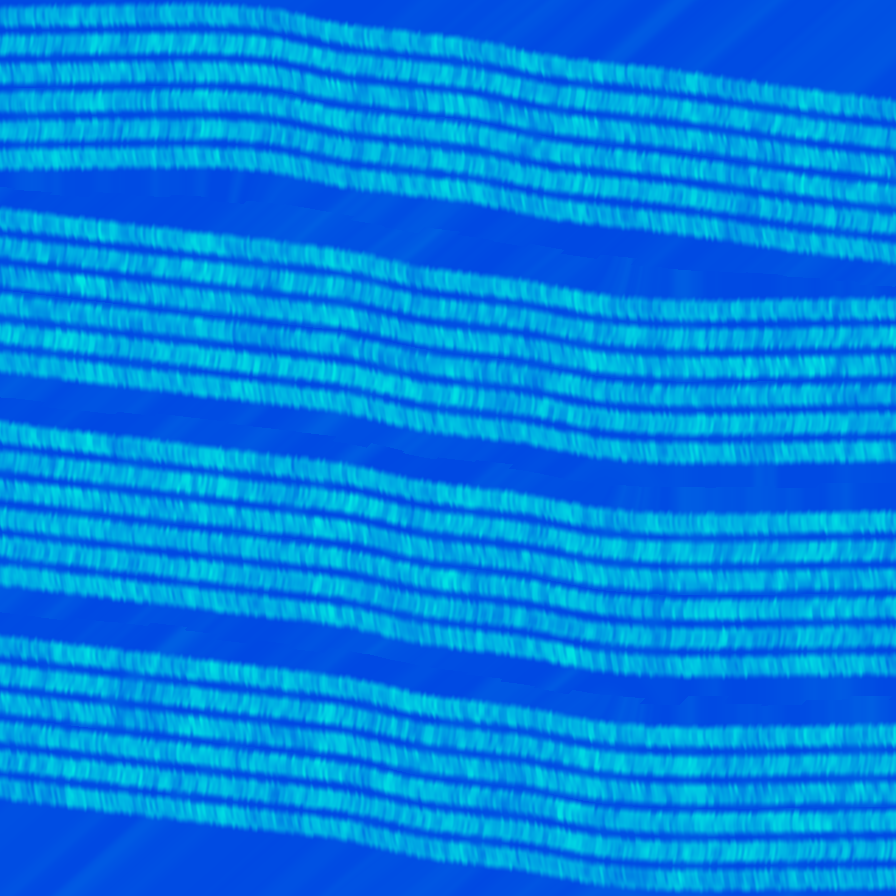
A Shadertoy shader for this pattern:

```glsl
float hash(vec2 p) {
    return fract(sin(dot(p, vec2(127.1, 311.7))) * 43758.5453);
}

float noise(vec2 p) {
    vec2 i = floor(p), f = fract(p);
    f = f * f * (3.0 - 2.0 * f);
    return mix(mix(hash(i), hash(i + vec2(1, 0)), f.x),
               mix(hash(i + vec2(0, 1)), hash(i + vec2(1, 1)), f.x), f.y);
}

// Ramp that starts at zero with a rounded corner
float softRamp(float x) {
    return 0.5 * (x + sqrt(x * x + 0.002));
}

// Height of a band's upper edge, measured down from the top
float bandTop(float x, float band) {
    if (band < 0.5)
        return 0.115 * softRamp(x - 0.26)
             + 0.009 * smoothstep(0.29, 0.40, x)
             + 0.009 * smoothstep(0.51, 0.63, x)
             + 0.005 * smoothstep(0.73, 0.94, x)
             - 0.003 * smoothstep(0.0, 0.25, x) + 0.002;
    return 0.228 + 0.2383 * (band - 1.0)
         + 0.12 * (x - softRamp(x - 0.72))
         + 0.010 * smoothstep(0.37, 0.49, x)
         + 0.007 * smoothstep(0.57, 0.68, x)
         - 0.003 * smoothstep(0.76, 1.0, x);
}

// Faint streaks that lean where the band slopes and stand upright where it is flat
float backdrop(float x, float depth, float band, float side) {
    float lean = band < 0.5 ? smoothstep(0.20, 0.32, x)
                            : 1.0 - smoothstep(0.66, 0.76, x);
    float across = x + lean * depth;
    float seed = band * 7.0 + side * 3.0;
    float wide = noise(vec2(across * 34.0, seed));
    float thin = noise(vec2(across * 110.0, seed + 20.0));
    return 0.285 + 0.06 * wide * wide + 0.035 * thin * wide;
}

void mainImage(out vec4 fragColor, in vec2 fragCoord) {
    vec2 uv = fragCoord / iResolution.xy;
    float x = uv.x, y = 1.0 - uv.y;

    // Nearest band, with a stepped seam between neighbours
    float nearest = 1e3, band = 0.0, t = 0.0;
    for (int i = 0; i < 4; i++) {
        float b = float(i);
        float strands = (y - bandTop(x, b)) / 0.0319;
        float gap = max(-strands, strands - 6.0);
        gap += 0.5 * (hash(vec2(floor((x - uv.y) * 22.0), b)) - 0.5);
        if (gap < nearest) {
            nearest = gap;
            band = b;
            t = strands;
        }
    }
    float depth = (t - 3.0) * 0.0319;
    float ground = backdrop(x, depth, band, step(3.0, t));

    // Fine upright fibres
    float strand = clamp(floor(t), 0.0, 5.0);
    float id = strand + band * 6.0;
    float fine = noise(vec2(x * 320.0 + 0.5 * sin(t * 4.0), t * 2.2 + band * 31.0));
    float coarse = noise(vec2(x * 140.0 + 0.4 * t, t * 1.3 + band * 17.0));
    float patches = noise(vec2(x * 30.0, id * 5.0 + 0.5));
    float beat = pow(0.5 + 0.5 * cos(6.2832 * (x * 7.4 - 0.72)), 3.0);

    // Rounded strands with ragged edges and dark grooves
    float w = fract(t);
    float edge = 2.0 * min(min(w, 1.0 - w), min(t, 6.0 - t));
    edge += 0.16 * (fine - 0.5);
    float body = smoothstep(0.0, 0.62, edge);
    float light = 0.67 + 0.22 * (fine - 0.5) + 0.16 * (coarse - 0.5)
                + 0.13 * (patches - 0.5) + 0.06 * beat
                + 0.04 * (hash(vec2(id, 9.0)) - 0.5);

    float green = mix(ground, clamp(light, 0.4, 0.89), body);
    fragColor = vec4(0.0, green, 0.89, 1.0);
}
```
